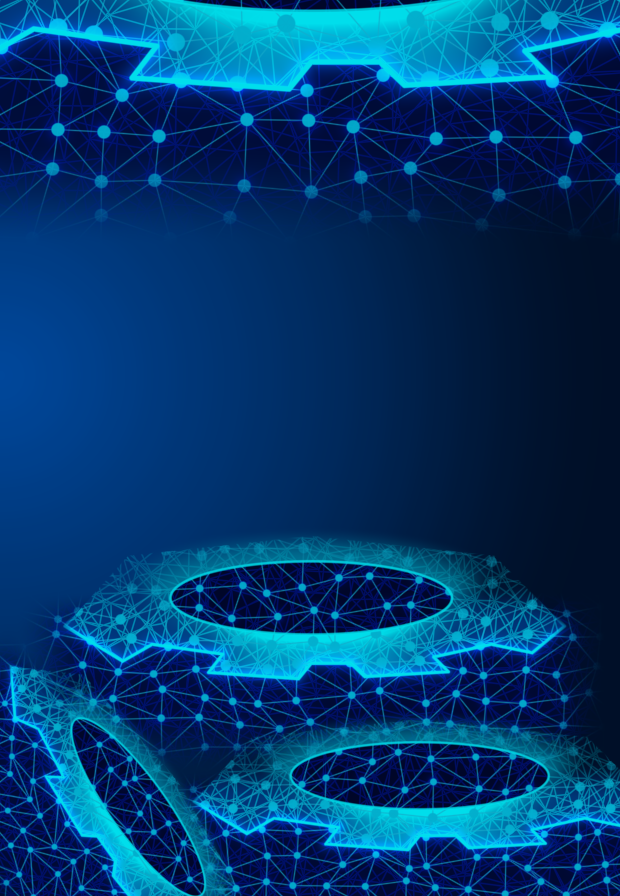
Give the GLSL for this background, as a Shadertoy shader.

```glsl
// Glowing wireframe gears with node networks over a deep blue radial gradient.

const float ASPECT = 1.446;               // canvas height in widths
const vec2  LIGHT_POS = vec2(0.0, 0.84);
const vec3  BG_CORE = vec3(0.0, 0.285, 0.62);
const vec3  BG_MID  = vec3(0.0, 0.19, 0.42);
const vec3  BG_EDGE = vec3(0.0, 0.06, 0.155);
const vec3  NAVY    = vec3(0.0, 0.03, 0.20);
const vec3  VIOLET  = vec3(0.0, 0.10, 0.72);
const vec3  STEEL   = vec3(0.0, 0.27, 0.58);
const vec3  TEAL    = vec3(0.0, 0.50, 0.62);
const vec3  CYAN    = vec3(0.0, 0.87, 0.92);
const vec2  HOLE = vec2(1.0, 0.26);       // hole radii in gear units
const vec2  NET_CELL = vec2(0.26, 0.20);
const vec2  WEB_CELL = vec2(0.19, 0.14);
const float LINE_WIDTH = 0.0009;          // in canvas widths
const float JITTER = 0.62;

// Gear outline: toothed front edge, then a rounded back.
const int RIM_COUNT = 17;
const vec2 RIM[RIM_COUNT] = vec2[](
    vec2(-1.75, -0.20), vec2(-1.34, -0.45), vec2(-1.13, -0.33), vec2(-0.63, -0.40),
    vec2(-0.73, -0.53), vec2(-0.09, -0.575), vec2(0.0, -0.465), vec2(0.28, -0.465),
    vec2(0.38, -0.56), vec2(0.975, -0.525), vec2(0.87, -0.42), vec2(1.28, -0.33),
    vec2(1.57, -0.39), vec2(1.80, -0.20), vec2(1.3, 0.30), vec2(0.0, 0.44), vec2(-1.3, 0.30));

vec2 hash2(vec2 p) {
    return fract(sin(vec2(dot(p, vec2(127.1, 311.7)), dot(p, vec2(269.5, 183.3)))) * 43758.545);
}

mat2 rotation(float a) { return mat2(cos(a), -sin(a), sin(a), cos(a)); }

float segment(vec2 p, vec2 a, vec2 b) {
    vec2 e = b - a;
    return length(p - a - e * clamp(dot(p - a, e) / dot(e, e), 0.0, 1.0));
}

float gearOutline(vec2 p) {
    float d = 1e3, side = 1.0;
    for (int i = 0; i < RIM_COUNT; i++) {
        vec2 a = RIM[i], b = RIM[(i + 1) % RIM_COUNT];
        d = min(d, segment(p, a, b));
        if ((a.y > p.y) != (b.y > p.y) &&
            p.x < a.x + (b.x - a.x) * (p.y - a.y) / (b.y - a.y)) side = -side;
    }
    return d * side;
}

float holeDistance(vec2 p) {
    float k = length(p / HOLE);
    return k * (k - 1.0) / max(length(p / (HOLE * HOLE)), 1e-3);
}

vec2 node(vec2 id, vec2 cell) { return (id + 0.5 + JITTER * (hash2(id) - 0.5)) * cell; }

// Triangulated network: x = distance to lines, y = distance to nodes.
vec2 network(vec2 p, vec2 cell) {
    vec2 base = floor(p / cell), d = vec2(1e3);
    for (int j = -1; j <= 1; j++)
    for (int i = -1; i <= 1; i++) {
        vec2 id = base + vec2(i, j);
        vec2 a = node(id, cell), b = node(id + vec2(1, 0), cell);
        vec2 c = node(id + vec2(0, 1), cell), e = node(id + 1.0, cell);
        float diagonal = hash2(id + 7.3).x < 0.5 ? segment(p, a, e) : segment(p, b, c);
        d.x = min(d.x, min(diagonal, min(segment(p, a, b), segment(p, a, c))));
        d.y = min(d.y, length(p - a));
    }
    return d;
}

vec3 drawGear(vec3 col, vec2 p, vec2 centre, float size, float angle, float depth) {
    vec2 u = rotation(angle) * (p - centre) / size;
    if (abs(u.x) > 2.3 || u.y > 0.75 || u.y < -depth) return col;
    float px = 1.0 / (iResolution.x * size), width = LINE_WIDTH / size;
    float hole = holeDistance(u), rim = gearOutline(u);
    float inHole = smoothstep(px, -px, hole);
    float body = smoothstep(px, -px, rim) * (1.0 - inHole);
    float sides = smoothstep(2.1, 1.55, abs(u.x));

    // Dark floor, fading away below and at the sides
    float ground = smoothstep(-depth, -depth * 0.62, u.y) * smoothstep(0.05, -0.25, u.y) * sides;
    col = mix(col, NAVY, 0.88 * ground);

    // Teal halo behind the rim and luminous body in front
    float halo = smoothstep(0.25, 0.0, hole) * smoothstep(-0.15, 0.1, u.y);
    col = mix(col, TEAL, 0.8 * halo);
    float front = smoothstep(0.12, -0.2, u.y);
    float core = exp(-pow(abs(u.x - 0.08) / 0.72, 4.0));
    float rimLight = exp(-max(hole, 0.0) / 0.07);
    vec3 skin = mix(STEEL, CYAN, clamp(core * (0.45 + 0.7 * rimLight) + 0.4 * rimLight, 0.0, 1.0));
    col = mix(col, skin, body * front * mix(0.7, 1.0, core) * sides);
    col = mix(col, NAVY * 0.8, inHole);

    // Fine web, pale on the body and violet in the dark
    float web = min(network(rotation(0.6) * u, WEB_CELL).x, network(rotation(2.1) * u + 3.7, WEB_CELL).x);
    float thread = smoothstep(width + px, 0.0, web);
    float shell = body * sides * mix(0.35, 1.0, front);
    col = mix(col, CYAN, 0.5 * thread * shell);
    float dark = max(inHole, ground * (1.0 - body));
    col = mix(col, VIOLET, 0.4 * thread * dark);

    // Main network
    vec2 net = network(u + centre * 5.0, NET_CELL);
    float visible = max(dark, shell);
    float radius = mix(0.027, 0.037, body);
    col = mix(col, vec3(0.08, 0.66, 0.78), 0.75 * visible * smoothstep(width + px, width - px, net.x));
    col = mix(col, VIOLET, 0.5 * dark * exp(-max(net.y - radius, 0.0) / 0.02));
    col = mix(col, vec3(0.01, 0.68, 0.80), 0.95 * visible * smoothstep(radius + px, radius - px, net.y));

    // Bright toothed edge and hole rim
    float edgeMask = smoothstep(-0.1, -0.28, u.y) * sides;
    col += vec3(0.0, 0.22, 0.55) * exp(-abs(rim) / 0.035) * edgeMask;
    col = mix(col, CYAN, edgeMask * smoothstep(0.011 + px, 0.011 - px, abs(rim)));
    col = mix(col, CYAN, 0.85 * smoothstep(0.009 + px, 0.009 - px, abs(hole)));
    return min(col, vec3(0.1, 0.9, 0.95));
}

void mainImage(out vec4 fragColor, in vec2 fragCoord) {
    vec2 p = fragCoord / iResolution.xy * vec2(1.0, ASPECT);

    // Softly banded radial gradient
    float d = length(p - LIGHT_POS);
    d += 0.004 * sin(d * 110.0);
    vec3 col = mix(BG_CORE, BG_MID, smoothstep(-0.1, 0.5, d));
    col = mix(col, BG_EDGE, smoothstep(0.35, 1.0, d));

    // Gears: centre, size, angle, depth of the floor
    col = drawGear(col, p, vec2(0.502, 1.530), 0.396, 0.0, 1.22);
    col = drawGear(col, p, vec2(0.502, 0.481), 0.227, 0.0, 1.25);
    col = drawGear(col, p, vec2(0.677, 0.194), 0.208, 0.0, 1.60);
    col = drawGear(col, p, vec2(0.223, 0.143), 0.174, -0.95, 1.90);
    fragColor = vec4(col, 1.0);
}
```
